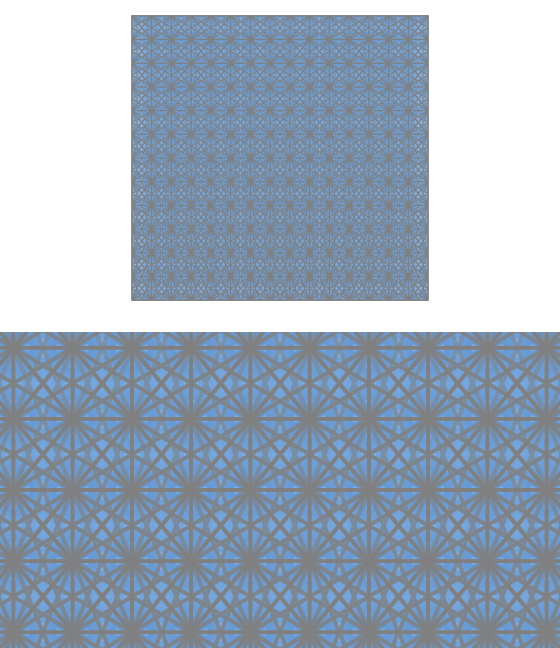
Top: the whole. Bottom: its middle third, enlarged.
Reproduce this pattern procedurally as a Shadertoy shader.

```glsl
// Blue panel woven from fans of grey and blue lines through a 15 by 12 lattice.

const vec2 REPEATS = vec2(15.0, 12.0);        // cells across and down
const vec2 CELL = vec2(0.0625, 0.075);        // cell size, canvas height = 1
const float LINE_WIDTH = 0.0043;
const float BORDER_WIDTH = 0.0046;
const float EDGE_FADE = 1.3;                  // pale rim, in cells
const vec3 PAPER = vec3(1.0);
const vec3 FILL = vec3(0.49, 0.68, 0.89);
const vec3 PALE_FILL = vec3(0.62, 0.76, 0.91);
const vec3 DEEP_LINE = vec3(0.40, 0.60, 0.83);
const vec3 VEILED_LINE = vec3(0.47, 0.56, 0.65);
const vec3 GREY_LINE = vec3(0.50, 0.50, 0.50);

// Antialiased coverage of a stroke at distance d from its axis.
float stroke(float d, float width) {
    return clamp((0.5 * width - d) * iResolution.y + 0.5, 0.0, 1.0);
}

// Parallel lines through every lattice point, given their integer normal.
float family(vec2 lattice, vec2 normal) {
    float f = dot(lattice, normal);
    float d = abs(f - round(f)) / length(normal / CELL);
    return stroke(d, LINE_WIDTH);
}

// A family together with its mirror image.
float crossed(vec2 lattice, vec2 normal) {
    return max(family(lattice, normal), family(lattice, normal * vec2(1.0, -1.0)));
}

void mainImage(out vec4 fragColor, in vec2 fragCoord) {
    vec2 p = (fragCoord - 0.5 * iResolution.xy) / iResolution.y;
    vec2 halfSize = 0.5 * REPEATS * CELL;
    vec2 lattice = (p + halfSize) / CELL;
    vec2 fromNode = (lattice - round(lattice)) * CELL;

    // Signed distance to the panel.
    vec2 q = abs(p) - halfSize;
    float panel = length(max(q, 0.0)) + min(max(q.x, q.y), 0.0);

    // Fill, paler near the rim where fewer layers overlap.
    vec2 rim = min(lattice, REPEATS - lattice);
    float depth = smoothstep(0.0, EDGE_FADE, min(rim.x, rim.y + 0.4));
    vec3 color = mix(PALE_FILL, FILL, depth);

    // Deep blue fans, strongest around the nodes.
    float fan = 0.0;
    for (int i = 1; i <= 2; i++) {
        fan = max(fan, crossed(lattice, vec2(3.0, float(i))));
        fan = max(fan, crossed(lattice, vec2(float(i), 3.0)));
    }
    float nearNode = 1.0 - smoothstep(0.014, 0.045, length(fromNode));
    color = mix(color, DEEP_LINE, fan * mix(0.4, 1.0, nearNode));

    // Steep and shallow diagonals, greyer toward the bottom.
    float down = 1.0 - lattice.y / REPEATS.y;
    vec3 steepColor = mix(VEILED_LINE, GREY_LINE, smoothstep(0.1, 0.9, down));
    color = mix(color, steepColor, crossed(lattice, vec2(2.0, 1.0)) * mix(0.7, 1.0, down));
    color = mix(color, mix(VEILED_LINE, GREY_LINE, 0.7), crossed(lattice, vec2(1.0, 2.0)));

    // Main grid and cell diagonals on top.
    float grid = max(family(lattice, vec2(1.0, 0.0)), family(lattice, vec2(0.0, 1.0)));
    color = mix(color, GREY_LINE, max(grid, crossed(lattice, vec2(1.0))));

    // Clip to the panel and outline it.
    float inside = clamp(0.5 - panel * iResolution.y, 0.0, 1.0);
    color = mix(PAPER, color, inside);
    color = mix(color, GREY_LINE, stroke(abs(panel), BORDER_WIDTH));
    fragColor = vec4(color, 1.0);
}
```
